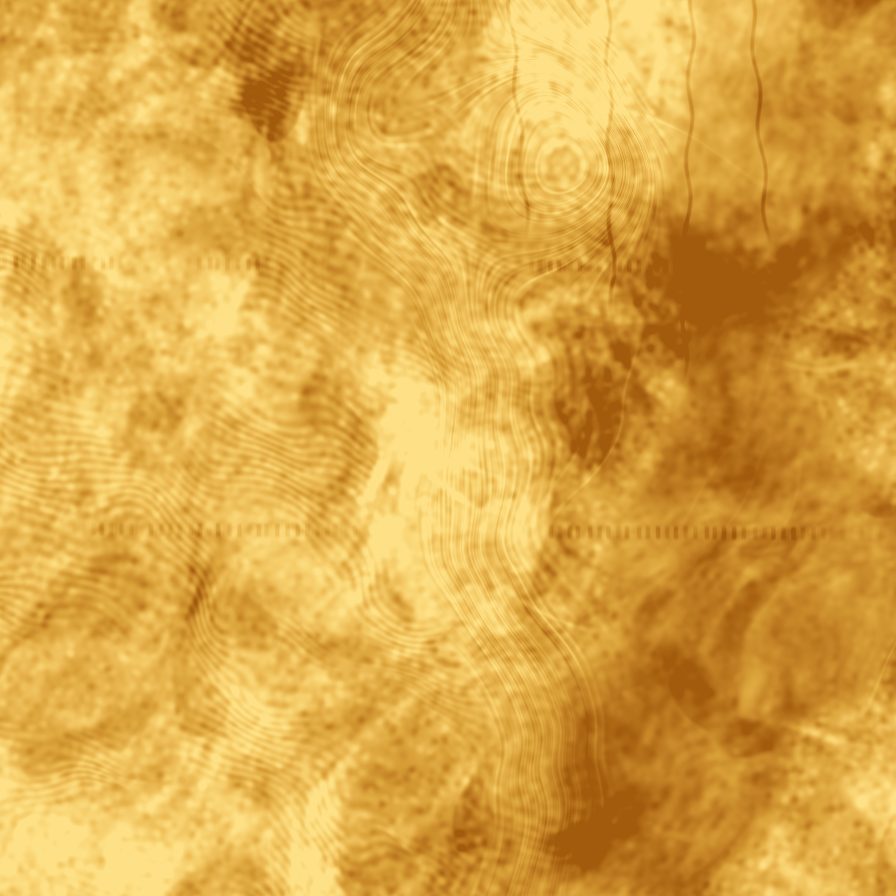
This texture is drawn by a WebGL 2 fragment shader. Its source:

```glsl
#version 300 es
precision highp float;
// Amber radar-style terrain: bright rippled highland on the left, smooth dark
// plains crossed by a web of pale ridges on the right. Cellular splat noise,
// bent by layered sines, builds one tone value that indexes a colour ramp.

#define WARP 0.035        // strength of the domain bending
#define MEAN_TONE 2.30    // average position on the ramp (0 to 5)
#define BROAD 0.62        // large light and dark regions
#define MEDIUM 0.62       // mottled terrain
#define FINE 0.36         // small grain
#define RELIEF 0.50       // side lighting of slopes
#define RIPPLE 0.42       // fine wavy bands on the highland
#define RIDGES 0.85       // pale web on the plains
#define PLAINS 1.50       // depth of the dark plains
#define LOBES 1.35        // brightness of the highland lobes
#define TICKS 1.25        // darkness of the dashed scan rows
#define FAULTS 1.30       // darkness of the long cracks

uniform vec2 u_resolution;
out vec4 fragColor;

const vec3 RAMP[6] = vec3[6](
    vec3(0.69, 0.42, 0.09), vec3(0.78, 0.53, 0.16), vec3(0.85, 0.63, 0.22),
    vec3(0.91, 0.71, 0.31), vec3(0.96, 0.80, 0.41), vec3(0.99, 0.87, 0.51));

vec2 hash2(vec2 c) {
    vec3 h = fract(c.xyx * vec3(0.1031, 0.1030, 0.0973));
    h += dot(h, h.yzx + 33.33);
    return fract((h.xx + h.yz) * h.zy);
}

// Cellular noise: one soft signed spot per cell, near zero mean and unit spread
float splat(vec2 p) {
    vec2 cell = floor(p);
    float sum = 0.0;
    for (int j = -1; j <= 1; j++)
    for (int i = -1; i <= 1; i++) {
        vec2 g = cell + vec2(i, j);
        vec2 d = p - g - hash2(g);
        float k = max(0.0, 1.0 - dot(d, d));
        sum += (2.0 * hash2(g + 57.3).x - 1.0) * k * k * k;
    }
    return 2.6 * sum;
}

mat2 rotation(float a) { return mat2(cos(a), sin(a), -sin(a), cos(a)); }

float layered(vec2 p) {
    float sum = 0.0, amp = 0.75;
    for (int i = 0; i < 4; i++) {
        sum += amp * splat(p);
        p = rotation(0.7) * p * 2.05 + 11.7;
        amp *= 0.6;
    }
    return sum;
}

// Noise stretched along the given angle
float streak(vec2 p, float angle, float freq, float stretch) {
    return splat(rotation(-angle) * p * freq * vec2(1.0 / stretch, 1.0) + freq);
}

// Thin bright lines along the zero crossings of stretched noise
float ridge(vec2 p, float angle, float freq, float stretch) {
    return 1.0 - smoothstep(0.0, 0.45, abs(streak(p, angle, freq, stretch)));
}

vec2 bend(vec2 p) {
    vec2 b = vec2(0.0);
    float f = 7.0;
    for (int i = 0; i < 4; i++) {
        b += 7.0 / f * sin(f * p.yx + vec2(1.3, 4.1) * float(i + 1) + 2.0 * b.yx);
        p = rotation(0.9) * p;
        f *= 1.9;
    }
    return b;
}

// Rows of short upright dashes, broken into runs
float scanTicks(vec2 uv) {
    float sum = 0.0;
    for (int k = 0; k < 2; k++) {
        float row = 0.41 + 0.297 * float(k);
        float column = uv.x * 92.0;
        vec2 h = hash2(vec2(floor(column), row * 100.0));
        float dash = 1.0 - smoothstep(0.12, 0.34, abs(fract(column) - 0.35 - 0.3 * h.x));
        float tall = 1.0 - smoothstep(0.004, 0.010, abs(uv.y - row + 0.006 * uv.x));
        float run = smoothstep(-0.5, 0.4, splat(vec2(uv.x * 7.0, row * 40.0)));
        sum += dash * tall * run * (0.3 + 0.7 * h.y);
    }
    return sum;
}

// Long, nearly upright cracks
float faults(vec2 uv) {
    float sum = 0.0;
    for (int i = 0; i < 4; i++) {
        vec2 h = hash2(vec2(float(i) * 3.7, 8.0));
        float x = 0.57 + 0.085 * float(i) + 0.04 * h.x + (0.9 - uv.y) * 0.12 * (h.y - 0.2);
        float line = 1.0 - smoothstep(0.0008, 0.0035, abs(uv.x - x + 0.003 * sin(70.0 * uv.y + 9.0 * h.x)));
        sum += line * smoothstep(0.56, 0.62, uv.y - 0.2 * h.y);
    }
    return sum;
}

void main() {
    vec2 uv = gl_FragCoord.xy / min(u_resolution.x, u_resolution.y);
    vec2 p = uv + WARP * bend(uv);
    float highland = 1.0 - smoothstep(0.42, 0.74, p.x + 0.07 * splat(uv * 4.0));

    // Regions and mottling
    float terrain = layered(p * 9.0 + 3.0);
    float slope = terrain - layered((p + vec2(0.008, -0.005)) * 9.0 + 3.0);
    float tone = MEAN_TONE + 0.4 * highland + BROAD * splat(p * 3.0 + 5.0);
    tone += MEDIUM * terrain + RELIEF * slope;

    // Sharp-edged lobes on the highland, smooth plains beside it
    float lobe = smoothstep(0.35, 0.75, splat(p * 4.3 + 21.0) + 0.3 * terrain);
    float plain = smoothstep(0.30, 0.62, splat(p * 3.4 + 34.0) + 0.12 * terrain);
    plain *= 1.0 - 0.75 * highland;
    tone += LOBES * lobe * mix(0.35, 1.0, highland) - PLAINS * plain;
    tone -= 0.9 * smoothstep(0.9, 1.5, splat(p * 15.0 + 2.0));

    // Grain, ripples and ridges
    float rough = 1.0 - 0.65 * plain;
    tone += FINE * rough * (splat(uv * 115.0) + streak(p, mix(-0.6, 1.15, highland), 62.0, 4.0));
    float wave = sin(170.0 * p.x + 470.0 * p.y + 4.0 * splat(p * 13.0));
    tone += RIPPLE * highland * (1.0 - 0.6 * lobe) * wave * smoothstep(-0.9, 0.8, splat(uv * 9.0));
    float web = ridge(p, -0.55, 17.0, 3.5) + 0.8 * ridge(p, 1.2, 21.0, 4.0) - 0.45;
    tone += RIDGES * rough * mix(1.0, 0.35, highland) * web;
    tone -= 0.9 * highland * ridge(p, 0.95, 9.0, 3.0) * smoothstep(0.0, 1.0, splat(p * 6.0 + 8.0));

    tone -= TICKS * scanTicks(uv) + FAULTS * faults(uv);

    // Ramp lookup, running slightly past both ends
    tone = clamp(tone, -0.6, 5.15);
    int index = int(clamp(floor(tone), 0.0, 4.0));
    fragColor = vec4(mix(RAMP[index], RAMP[index + 1], tone - float(index)), 1.0);
}
```
